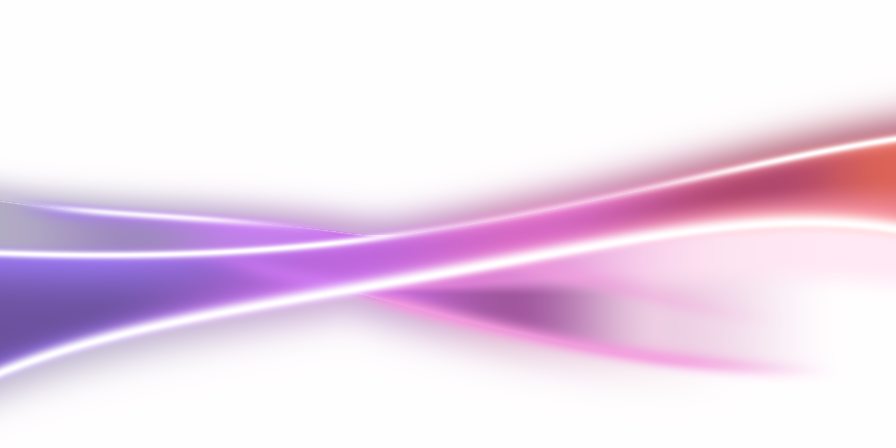
Reproduce this background procedurally as a Shadertoy shader.

```glsl
// Crossing ribbons of light on white, violet at the left and crimson at the right.
// Four quartic curves bound the ribbons; soft fills lie between them,
// and one-sided Gaussian streaks add the bright rims and outer haze.

// Quartic through five heights, evenly spaced over x = 0..1 (Newton form).
float curve(float x, float a, float b, float c, float d, float e) {
    float s = 4.0 * x;
    float d2 = c - 2.0 * b + a;
    float d3 = d - 3.0 * c + 3.0 * b - a;
    float d4 = e - 4.0 * d + 6.0 * c - 4.0 * b + a;
    float k2 = s * (s - 1.0) / 2.0;
    float k3 = k2 * (s - 2.0) / 3.0;
    float k4 = k3 * (s - 3.0) / 4.0;
    return a + (b - a) * s + d2 * k2 + d3 * k3 + d4 * k4;
}

// Bell falloff with separate widths below and above the line.
float streak(float d, float below, float above) {
    float q = d / (d < 0.0 ? below : above);
    return exp(-q * q);
}

// Soft mask of the area between two heights.
float between(float y, float lo, float hi, float soft) {
    return smoothstep(-soft, soft, y - lo) * smoothstep(-soft, soft, hi - y);
}

// Mask that rises over x = a..b and falls over x = c..d.
float span(float x, float a, float b, float c, float d) {
    return smoothstep(a, b, x) * (1.0 - smoothstep(c, d, x));
}

// Four colours blended at the given stops.
vec3 ramp(float x, vec4 stops, vec3 a, vec3 b, vec3 c, vec3 d) {
    vec3 col = mix(a, b, smoothstep(stops.x, stops.y, x));
    col = mix(col, c, smoothstep(stops.y, stops.z, x));
    return mix(col, d, smoothstep(stops.z, stops.w, x));
}

float smoothMax(float a, float b, float k) {
    float h = max(k - abs(a - b), 0.0) / k;
    return max(a, b) + h * h * k * 0.25;
}

void mainImage(out vec4 fragColor, in vec2 fragCoord) {
    vec2 uv = fragCoord / iResolution.xy;
    float x = uv.x, y = uv.y;

    // Ribbon boundaries
    float lower = curve(x, 0.167, 0.302, 0.391, 0.477, 0.487);
    float upper = curve(x, 0.435, 0.4375, 0.492, 0.591, 0.690);
    float fallHigh = curve(x, 0.552, 0.508, 0.443, 0.328, 0.270);
    float fallLow = curve(x, 0.479, 0.422, 0.292, 0.195, 0.161);

    const vec3 WHITE = vec3(1.0, 0.995, 0.998);
    const vec3 VIOLET = vec3(0.62, 0.48, 0.97);
    const vec3 ORCHID = vec3(0.80, 0.42, 0.90);
    const vec3 PINK = vec3(0.96, 0.60, 0.87);
    vec3 col = WHITE;

    // Outer haze above and below
    float top = smoothMax(upper, fallHigh, 0.02);
    float bottom = -smoothMax(-lower, -fallLow, 0.02);
    vec3 haze = ramp(x, vec4(0.1, 0.4, 0.6, 0.9), vec3(0.58, 0.52, 0.68),
        vec3(0.66, 0.45, 0.72), vec3(0.72, 0.38, 0.60), vec3(0.66, 0.30, 0.40));
    float hazeTop = streak(y - top, 1.0, mix(0.045, 0.065, x));
    col = mix(col, haze, hazeTop * mix(0.50, 0.75, x) * step(top, y));
    float hazeLow = streak(y - bottom, 0.07, 1.0) * step(y, bottom);
    col = mix(col, haze, hazeLow * 0.52 * (1.0 - smoothstep(0.4, 0.85, x)));

    // Upper left veil
    vec3 veil = ramp(x, vec4(0.0, 0.15, 0.28, 0.45), vec3(0.70, 0.67, 0.77),
        vec3(0.62, 0.54, 0.75), vec3(0.75, 0.50, 0.91), ORCHID);
    col = mix(col, veil, between(y, upper, fallHigh, 0.005));

    // Lower right veil, dark at the crossing and fading to white
    vec3 shade = ramp(x, vec4(0.40, 0.57, 0.74, 0.95), ORCHID,
        vec3(0.63, 0.34, 0.62), vec3(0.93, 0.81, 0.89), WHITE);
    float depth = clamp((y - fallLow) / max(lower - fallLow, 0.01), 0.0, 1.0);
    vec3 blush = mix(vec3(0.90, 0.52, 0.86), vec3(1.0, 0.90, 0.95), smoothstep(0.5, 0.82, x));
    shade = mix(shade, blush, smoothstep(0.5, 0.75, depth) * 0.85);
    col = mix(col, shade, between(y, fallLow, lower, 0.012));

    // Falling bands
    float bandLow = streak(y - fallLow, 0.018, 0.022) * span(x, 0.36, 0.46, 0.72, 0.95);
    float bandHigh = streak(y - fallHigh, 0.02, 0.03) * span(x, 0.48, 0.58, 0.65, 0.9);
    col = mix(col, PINK, bandLow * 0.85);
    col = mix(col, PINK, bandHigh * 0.45);

    // Main ribbon
    vec3 body = ramp(x, vec4(0.10, 0.38, 0.60, 0.84), vec3(0.42, 0.32, 0.62),
        vec3(0.74, 0.40, 0.86), vec3(0.83, 0.40, 0.76), vec3(0.69, 0.28, 0.43));
    body = mix(body, vec3(0.86, 0.39, 0.34), smoothstep(0.86, 1.0, x));
    float across = clamp((y - lower) / max(upper - lower, 0.01), 0.0, 1.0);
    float warmth = smoothstep(0.55, 0.85, x) * (1.0 - smoothstep(0.05, 0.6, across));
    body = mix(body, vec3(0.97, 0.58, 0.70), warmth * 0.8);
    body = mix(body, VIOLET, streak(y - upper, 0.075, 0.02) * (1.0 - smoothstep(0.1, 0.4, x)) * 0.8);
    body = mix(body, vec3(0.82, 0.48, 0.96), streak(y - fallLow, 0.025, 0.025) * span(x, 0.2, 0.3, 0.36, 0.46) * 0.6);
    col = mix(col, body, between(y, lower, upper, 0.004));

    // Coloured glow around the rims
    vec3 glow = ramp(x, vec4(0.0, 0.35, 0.6, 0.95), VIOLET,
        vec3(0.84, 0.50, 0.98), vec3(0.98, 0.58, 0.86), vec3(1.0, 0.62, 0.60));
    col = mix(col, glow, streak(y - lower, 0.014, 0.036) * 0.75);
    col = mix(col, glow, streak(y - upper, 0.022, 0.014) * 0.55);
    col = mix(col, glow, streak(y - fallHigh, 0.025, 0.012) * span(x, 0.0, 0.08, 0.28, 0.42) * 0.7);

    // White rims
    float upperGain = 1.0 - 0.55 * span(x, 0.36, 0.5, 0.66, 0.9);
    col = mix(col, WHITE, streak(y - lower, 0.013, mix(0.016, 0.022, x)));
    col = mix(col, WHITE, streak(y - upper, 0.009, 0.008) * upperGain);
    col = mix(col, WHITE, streak(y - fallHigh, 0.009, 0.007) * span(x, 0.0, 0.12, 0.2, 0.38) * 0.9);

    fragColor = vec4(col, 1.0);
}
```
